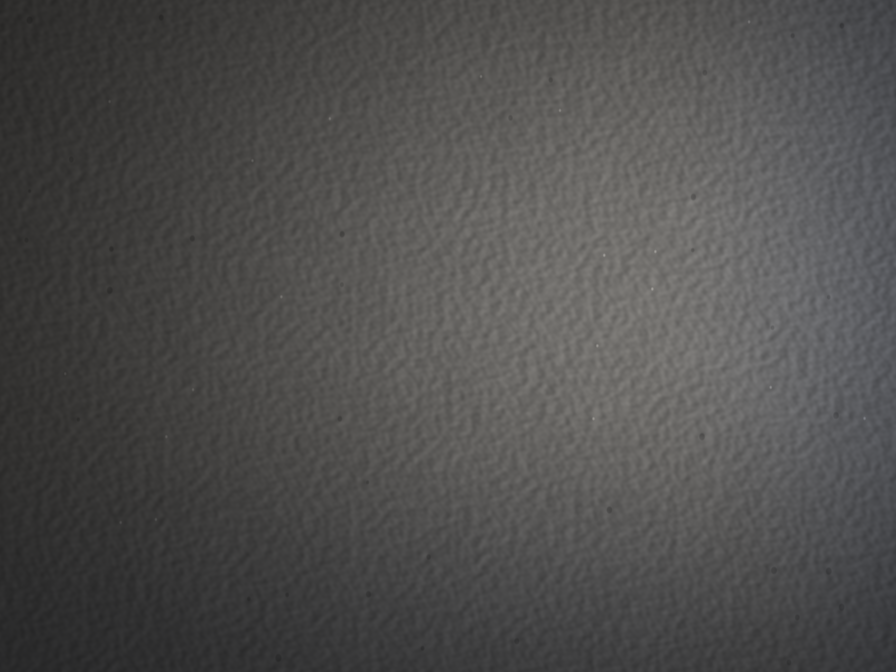
Give the GLSL for this texture, as a Shadertoy shader.

```glsl
// A dark, finely pebbled painted wall in a soft pool of light right of centre.
// Two octaves of gradient noise form a height field, shaded by its slope
// towards the light; a few scattered pits and glints finish the surface.

const vec2  LIGHT_CENTRE  = vec2(0.74, 0.54);  // in fractions of the canvas
const vec2  SPREAD_LOW    = vec2(0.55, 0.51);  // falloff to the left and down
const vec2  SPREAD_HIGH   = vec2(0.42, 0.62);  // falloff to the right and up
const float AMBIENT       = 0.145;
const float GLOW          = 0.305;
const vec3  WARM_TINT     = vec3(1.018, 1.0, 0.972);
const vec3  COOL_TINT     = vec3(0.975, 0.995, 1.05);
const float GRAIN_FREQ    = 72.0;              // bumps per canvas height
const vec2  RELIEF_DIR    = vec2(0.92, -0.38); // towards the light
const float RELIEF_STEP   = 0.27;              // slope sample, in bumps
const float RELIEF_GAIN   = 0.155;
const float MOTTLE_GAIN   = 0.035;
const float SPECK_CELLS   = 15.0;              // per canvas height
const float PIT_CHANCE    = 0.12;
const float GLINT_CHANCE  = 0.05;

// Integer hash: lattice point to two values in 0..1
vec2 hash2(vec2 cell) {
    uvec2 v = uvec2(ivec2(cell) + 4096) * 1664525u + 12345u;
    v.x += v.y * 1664525u;
    v.y += v.x * 1664525u;
    v ^= v >> 16u;
    v.x += v.y * 1664525u;
    v.y += v.x * 1664525u;
    v ^= v >> 16u;
    return vec2(v & 65535u) / 65535.0;
}

float cornerSlope(vec2 cell, vec2 offset) {
    float angle = 6.28319 * hash2(cell).x;
    return dot(vec2(cos(angle), sin(angle)), offset);
}

float gradientNoise(vec2 p) {
    vec2 i = floor(p), f = fract(p);
    vec2 u = f * f * f * (f * (f * 6.0 - 15.0) + 10.0);
    vec2 e = vec2(1.0, 0.0);
    float low  = mix(cornerSlope(i, f), cornerSlope(i + e.xy, f - e.xy), u.x);
    float high = mix(cornerSlope(i + e.yx, f - e.yx),
                     cornerSlope(i + e.xx, f - e.xx), u.x);
    return mix(low, high, u.y);
}

// Pebbled surface: broad bumps plus finer, rotated ones
float wallHeight(vec2 p) {
    vec2 fine = mat2(0.8, 0.6, -0.6, 0.8) * p * 1.9 + 37.0;
    return gradientNoise(p) + 0.42 * gradientNoise(fine);
}

float relief(vec2 p) {
    vec2 d = RELIEF_DIR * RELIEF_STEP;
    return wallHeight(p - d) - wallHeight(p + d);
}

// Sparse marks: x covers dark pits, y covers bright glints
vec2 specks(vec2 p, float pixel) {
    vec2 cell = floor(p * SPECK_CELLS);
    vec2 kind = hash2(cell + 301.0);
    vec2 centre = (cell + 0.2 + 0.6 * hash2(cell + 97.0)) / SPECK_CELLS;
    float dist = length((p - centre) * vec2(1.0, 0.8));
    float pitSize = mix(0.002, 0.0045, kind.y);
    float pit = 1.0 - smoothstep(pitSize - pixel, pitSize + pixel, dist);
    float glint = 1.0 - smoothstep(0.0, 0.0016 + pixel, dist);
    return vec2(pit * step(kind.x, PIT_CHANCE),
                glint * step(1.0 - GLINT_CHANCE, kind.x));
}

void mainImage(out vec4 fragColor, in vec2 fragCoord) {
    vec2 uv = fragCoord / iResolution.xy;
    vec2 p = fragCoord / iResolution.y;

    // Lopsided pool of light
    vec2 away = uv - LIGHT_CENTRE;
    vec2 q = away / mix(SPREAD_LOW, SPREAD_HIGH, step(0.0, away));
    float light = AMBIENT + GLOW * exp(-dot(q, q));

    // Surface relief and slow mottling
    float shade = 1.0 + RELIEF_GAIN * relief(p * GRAIN_FREQ);
    shade += MOTTLE_GAIN * gradientNoise(p * 14.0 + 50.0);

    // Pits and glints
    vec2 marks = specks(p, 1.0 / iResolution.y);
    shade *= 1.0 - 0.18 * marks.x;
    shade += 0.4 * marks.y;

    // Cooler towards the right and the bottom edge
    float coolRight = smoothstep(0.7, 1.05, uv.x);
    float coolBottom = 0.5 * (1.0 - smoothstep(0.0, 0.4, uv.y));
    vec3 tint = mix(WARM_TINT, COOL_TINT, max(coolRight, coolBottom));

    fragColor = vec4(light * shade * tint, 1.0);
}
```
